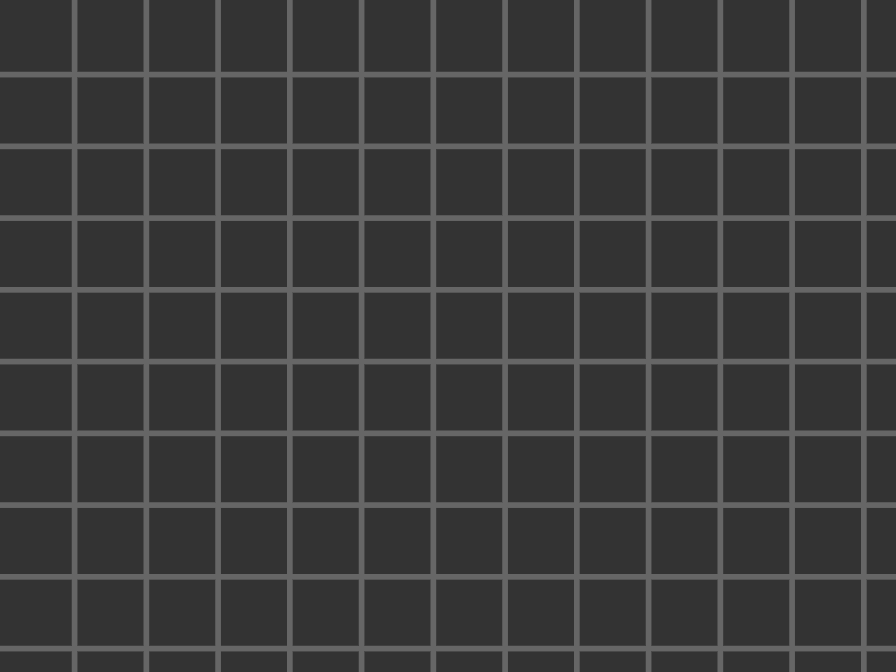
A Shadertoy shader for this pattern:

```glsl
// Lengths are in units where the canvas is CANVAS_HEIGHT tall
#define CANVAS_HEIGHT 384.0
#define PERIOD 41.0
#define LINE_WIDTH 3.25
#define CELL_COLOR vec3(0.2)
#define LINE_COLOR vec3(0.4)

// Distance to the centre line of the nearest rule on each axis;
// the first rule lies one period in from the edge
vec2 ruleDistance(vec2 p) {
    vec2 fromCentre = p - 0.5 * LINE_WIDTH;
    vec2 index = max(round(fromCentre / PERIOD), 1.0);
    return abs(fromCentre - index * PERIOD);
}

void mainImage(out vec4 fragColor, in vec2 fragCoord) {
    float pixel = CANVAS_HEIGHT / iResolution.y;

    // Measure from the top left corner
    vec2 p = vec2(fragCoord.x, iResolution.y - fragCoord.y) * pixel;

    // Share of the pixel covered by a rule on each axis
    vec2 coverage = clamp((0.5 * LINE_WIDTH - ruleDistance(p)) / pixel + 0.5, 0.0, 1.0);
    float grid = max(coverage.x, coverage.y);

    fragColor = vec4(mix(CELL_COLOR, LINE_COLOR, grid), 1.0);
}
```
